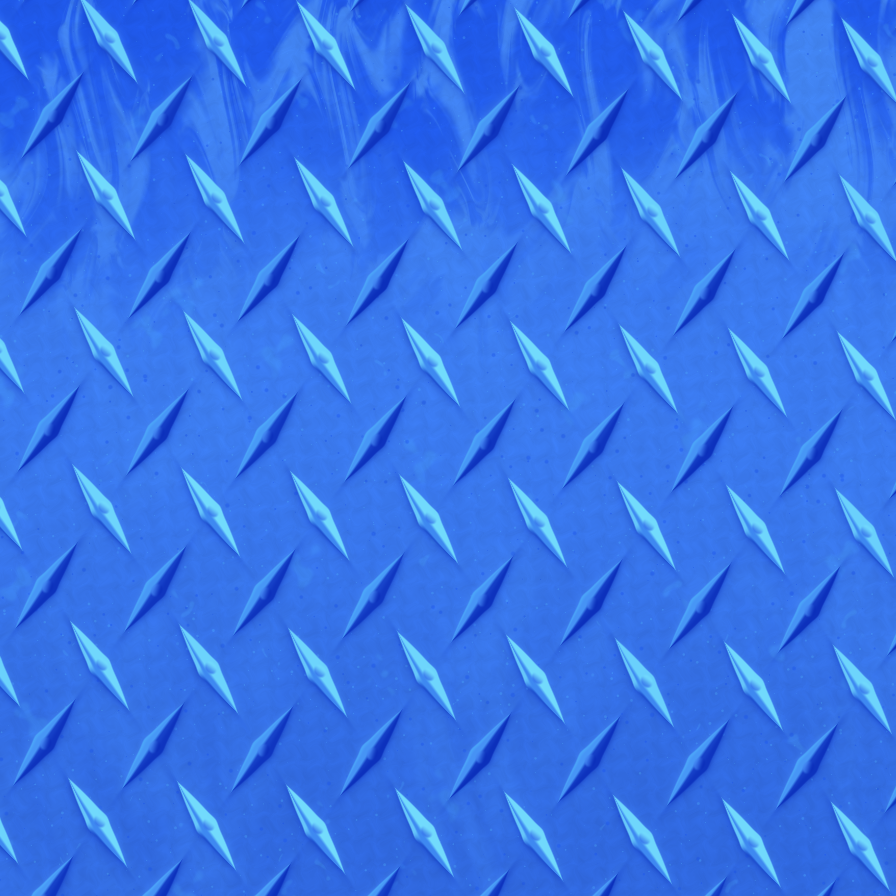
Write a WebGL 1 fragment shader that draws this texture.

```glsl
precision highp float;
// Blue painted tread plate: two leaning sets of raised lozenges on worn metal.
uniform vec2 u_resolution;

#define STEP_X vec2(0.1216, -0.0038)  // lattice step to the right
#define STEP_Y vec2(0.0023, 0.1750)   // lattice step upwards
#define ORIGIN vec2(0.1205, 0.9570)   // centre of one falling lozenge
#define HALF_LENGTH 0.0590
#define HALF_WIDTH 0.0108
#define WEAR 0.9                      // strength of the blotches
#define NAVY vec3(0.04, 0.18, 0.73)
#define DEEP vec3(0.11, 0.33, 0.91)
#define BLUE vec3(0.20, 0.43, 0.92)
#define PALE vec3(0.26, 0.52, 0.95)
#define SKY  vec3(0.30, 0.67, 0.98)
#define CYAN vec3(0.45, 0.86, 0.99)

float hash(vec2 p) {
  return fract(sin(dot(p, vec2(41.3, 289.1))) * 4375.85);
}

// Layered, warped sines, roughly -1 to 1
float blotches(vec2 p) {
  float sum = 0.0, amp = 0.6;
  for (int i = 0; i < 5; i++) {
    p = mat2(0.8, 0.6, -0.6, 0.8) * p + 0.7 * sin(p.yx * 1.3 + 1.7);
    sum += amp * sin(p.x) * cos(p.y);
    p *= 1.75;
    amp *= 0.65;
  }
  return sum;
}

// Cellular spots: one per cell, with random place and size
float spots(vec2 p, float size) {
  vec2 cell = floor(p);
  float mask = 0.0;
  for (int j = -1; j <= 1; j++)
    for (int i = -1; i <= 1; i++) {
      vec2 c = cell + vec2(float(i), float(j));
      vec2 centre = c + vec2(hash(c), hash(c + 17.0));
      float r = size * pow(hash(c + 5.0), 3.0);
      mask = max(mask, smoothstep(r, r * 0.4 - 0.01, length(p - centre)));
    }
  return mask;
}

vec3 plate(vec2 p) {
  float broad = blotches(p * vec2(11.0, 8.0) + 3.0);
  float streak = blotches(p * vec2(34.0, 15.0));
  float grain = blotches(p * 170.0);
  vec3 col = mix(BLUE * 0.95, mix(BLUE, PALE, 0.55), smoothstep(0.0, 0.6, p.y));
  col = mix(col, PALE, 0.3 * smoothstep(-0.1, 0.9, broad + 0.3 * streak));
  // Streaky wear, strongest near the top and the left
  float top = smoothstep(0.58, 0.95, p.y + 0.08 * broad - 0.07 * p.x);
  vec3 worn = mix(DEEP, PALE, smoothstep(-0.25, 0.35, streak + 0.3 * broad - 0.35 * top + 0.15));
  col = mix(col, worn, WEAR * top);
  // Stains, pits and grain
  vec2 wobble = 0.15 * sin(p.yx * 190.0);
  col = mix(col, SKY, 0.22 * spots(p * vec2(15.0, 12.0) + wobble, 0.3));
  col = mix(col, DEEP, 0.45 * spots(p * 45.0, 0.16));
  col = mix(col, SKY, 0.35 * spots(p * 60.0 + 7.0, 0.14));
  return col * (1.0 + 0.035 * grain);
}

// Draws one lozenge; across points to its upper side
vec3 lozenge(vec3 col, vec2 p, vec2 along, vec2 across, bool bright, float rnd) {
  float px = 1.0 / min(u_resolution.x, u_resolution.y);
  float u = dot(p, along) / HALF_LENGTH;
  float v = dot(p, across);
  float width = HALF_WIDTH * (1.0 - pow(abs(u), 1.45) + 0.14 * exp(-u * u * 50.0));
  float d = abs(v) - width;
  float s = v / max(width, 0.001);
  float soft = 0.10 + px / max(width, 0.002);

  // Shadow below and a faint glow above
  float side = smoothstep(-0.004, 0.004, v);
  float near = exp(-max(d, 0.0) / 0.0035);
  col = mix(col, NAVY, (1.0 - side) * near * (bright ? 0.42 : 0.5));
  col = mix(col, PALE, side * near * 0.5);

  // Two faces either side of a slanting ridge, then a lit rim
  float ridge = (bright ? -0.15 : 0.12) + 0.22 * u + 0.12 * (rnd - 0.5);
  float upper = smoothstep(-soft, soft, s - ridge);
  vec3 face;
  if (bright) {
    face = mix(mix(BLUE, SKY, 0.45), mix(SKY, CYAN, 0.75 + 0.25 * rnd), upper);
    float rim = smoothstep(-0.45, -0.7, s) * smoothstep(0.1, -0.15, u);
    face = mix(face, CYAN, 0.75 * rim);
    face = mix(face, NAVY, 0.6 * smoothstep(-0.65, -0.95, s) * smoothstep(-0.1, 0.2, u));
  } else {
    vec3 shade = mix(NAVY, BLUE, 0.15 * rnd + 0.2 * smoothstep(-0.7, 0.0, s));
    face = mix(shade, mix(PALE, SKY, 0.3 + 0.3 * rnd), upper);
    face = mix(face, SKY, 0.7 * smoothstep(0.6, 0.95, s));
  }

  // Rounded knob at the middle
  vec2 k = vec2(u * HALF_LENGTH, v - (bright ? 0.003 : -0.002)) / vec2(0.0090, 0.0075);
  float knob = smoothstep(1.0, 0.6, length(k));
  vec3 dome = mix(bright ? BLUE : NAVY, bright ? CYAN : PALE, smoothstep(-0.7, 0.6, k.y - 0.4 * k.x));
  face = mix(face, dome, 0.75 * knob);
  return mix(col, face, smoothstep(px, -px, d));
}

void main() {
  vec2 p = gl_FragCoord.xy / min(u_resolution.x, u_resolution.y);
  vec3 col = plate(p);

  // Skewed lattice; the second set sits half a step away
  mat2 lattice = mat2(STEP_X, STEP_Y);
  float det = STEP_X.x * STEP_Y.y - STEP_X.y * STEP_Y.x;
  mat2 inverse = mat2(STEP_Y.y, -STEP_X.y, -STEP_Y.x, STEP_X.x) / det;
  vec2 q = inverse * (p - ORIGIN) + 0.5;
  vec2 h = q + 0.5;
  col = lozenge(col, lattice * (fract(q) - 0.5), vec2(0.55, -0.835), vec2(0.835, 0.55), true, hash(floor(q)));
  col = lozenge(col, lattice * (fract(h) - 0.5), vec2(0.585, 0.811), vec2(-0.811, 0.585), false, hash(floor(h) + 9.0));
  gl_FragColor = vec4(col, 1.0);
}
```
